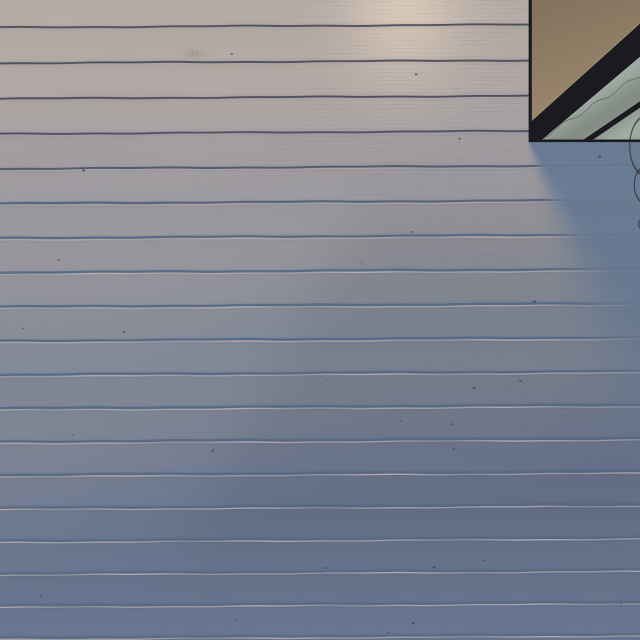
Give the GLSL for this texture, as a Shadertoy shader.

```glsl
const float FIRST_SEAM = 0.043;     // distance of the first seam from the top
const float PLANK = 0.056;          // height of the top plank
const float SHRINK = 0.000165;      // perspective narrowing per plank, squared term
const float TILT = 0.0056;          // rise of the seams toward the right
const float GROOVE = 0.0018;        // half width of the dark groove
const float LIP = 0.0011;           // half width of the pale lip
const float RIBS = 9.0;             // fine ribs per plank
const float SPECK_GRID = 13.0;
const vec2 CORNER = vec2(0.826, 0.222);   // lower left corner of the box

const vec3 WARM = vec3(0.705, 0.668, 0.648);
const vec3 GREY = vec3(0.605, 0.595, 0.618);
const vec3 COOL = vec3(0.500, 0.530, 0.585);
const vec3 BLUE = vec3(0.410, 0.455, 0.555);
const vec3 SHADE = vec3(0.395, 0.475, 0.570);
const vec3 GROOVE_TOP = vec3(0.27, 0.27, 0.34);
const vec3 GROOVE_LOW = vec3(0.32, 0.41, 0.53);
const vec3 LIP_COLOR = vec3(0.74, 0.70, 0.70);
const vec3 FRAME = vec3(0.11, 0.10, 0.13);
const vec3 TAN = vec3(0.56, 0.485, 0.395);
const vec3 PANEL = vec3(0.57, 0.61, 0.58);
const vec3 EDGE_GREEN = vec3(0.62, 0.63, 0.42);

float px;   // size of one pixel in canvas units

float fill(float d) { return clamp(0.5 - d / px, 0.0, 1.0); }
float stroke(float d, float halfWidth) { return fill(abs(d) - halfWidth); }
float hash(vec2 p) { return fract(sin(dot(p, vec2(127.1, 311.7))) * 43758.5); }

// Soft light falling from warm top to blue bottom
vec3 wallLight(vec2 p) {
    float s = p.y * (1.0 + 0.25 * p.x) + 0.012 * sin(p.x * 9.0 + p.y * 5.0);
    vec3 c = mix(WARM, GREY, smoothstep(0.05, 0.38, s));
    c = mix(c, COOL, smoothstep(0.36, 0.64, s));
    c = mix(c, BLUE, smoothstep(0.62, 0.94, s));
    float penumbra = 0.56 - (p.y - 0.33) * 0.5;
    c *= 1.0 - 0.05 * smoothstep(-0.08, 0.06, p.x - penumbra)
             * smoothstep(0.22, 0.40, p.y) * smoothstep(1.0, 0.75, p.y);
    vec2 g = (p - vec2(0.63, 0.0)) / vec2(0.09, 0.13);
    return c + vec3(0.13, 0.11, 0.07) * exp(-dot(g, g));
}

// Sparse dark specks, one candidate per cell
float specks(vec2 p) {
    vec2 cell = floor(p * SPECK_GRID);
    vec2 jitter = vec2(hash(cell), hash(cell + 7.3)) * 0.8 + 0.1;
    float radius = mix(0.0008, 0.0026, hash(cell + 3.1));
    float d = length((p - (cell + jitter) / SPECK_GRID) * vec2(1.0, 1.3));
    return fill(d - radius) * step(0.84, hash(cell + 19.7));
}

vec3 planks(vec2 p) {
    vec3 c = wallLight(p);

    // Shadow widening below the box
    float drop = max(p.y - CORNER.y, 0.0);
    float soft = 0.004 + min(0.28 * drop, 0.09);
    float shadow = smoothstep(-soft, soft, p.x - CORNER.x - 0.42 * drop)
                 * smoothstep(0.215, 0.222, p.y);
    c = mix(c, mix(SHADE, BLUE, smoothstep(0.3, 0.8, p.y)), shadow * 0.93);

    // Plank index from the quadratic seam spacing
    float wave = 0.0005 * sin(p.x * 17.0 + p.y * 40.0) + 0.0003 * sin(p.x * 53.0);
    float y = p.y + TILT * p.x + wave - FIRST_SEAM;
    float n = (PLANK - sqrt(PLANK * PLANK - 4.0 * SHRINK * y)) / (2.0 * SHRINK);
    float seam = floor(n + 0.5);
    float d = (n - seam) * (PLANK - 2.0 * SHRINK * n);
    c *= 1.0 + 0.018 * (hash(vec2(floor(n), 4.0)) - 0.5) + 0.025 * (fract(n) - 0.5);

    // Fine ribs, clearest near the glare
    float ribZone = exp(-pow((p.x - 0.62) / 0.28, 2.0)) * smoothstep(0.75, 0.0, p.y) + 0.12;
    float rib = pow(0.5 + 0.5 * cos(6.28318 * RIBS * n), 6.0);
    float broken = 0.6 + 0.4 * sin(p.x * 31.0 + floor(n * RIBS) * 2.4);
    c -= 0.035 * rib * ribZone * broken * (1.0 - shadow);

    // Groove with a worn pale lip beneath
    float low = smoothstep(0.15, 0.40, p.y);
    float bottom = smoothstep(0.6, 0.95, p.y);
    float visible = 1.0 - shadow * mix(0.88, 0.45, bottom);
    float wear = 0.75 + 0.25 * sin(p.x * 23.0 + seam * 5.1) * sin(p.x * 7.0 + seam);
    float halo = exp(-pow(d / 0.004, 2.0));
    c *= 1.0 - 0.07 * halo * visible;
    float groove = stroke(d + 0.0012 * low, mix(GROOVE * 0.85, GROOVE, low));
    c = mix(c, mix(GROOVE_TOP, GROOVE_LOW, low), groove * visible * mix(0.88, 0.65, bottom));
    float lip = stroke(d - 0.0020, LIP) * mix(0.25, 0.85, low) * wear;
    c = mix(c, LIP_COLOR, lip * visible);

    // Specks and a brown smudge
    c = mix(c, vec3(0.27, 0.27, 0.33), 0.7 * specks(p));
    vec2 m = (p - vec2(0.304, 0.084)) / vec2(0.014, 0.006);
    return mix(c, vec3(0.55, 0.46, 0.38), 0.4 * exp(-dot(m, m)) * (0.7 + 0.3 * sin(p.x * 900.0)));
}

// Framed box in the upper right corner
vec3 box(vec2 p) {
    float upper = p.y - 0.189 + (p.x - 0.830) * 0.90;
    float lower = p.y - 0.219 + (p.x - 0.846) * 0.847;
    vec3 tan_ = TAN * (0.91 + 0.9 * p.y + 0.3 * (p.x - CORNER.x));
    vec3 c = mix(FRAME, tan_, fill(upper));
    c = mix(c, EDGE_GREEN, 0.7 * stroke(upper, 0.0012));
    vec3 panel = PANEL * (1.0 + 0.10 * sin(p.x * 40.0 + p.y * 60.0));
    float crack = p.y - 0.185 + (p.x - 0.895) * 0.64 + 0.003 * sin(p.x * 130.0);
    panel = mix(panel, PANEL * 0.6, 0.6 * stroke(crack, 0.001));
    panel = mix(panel, FRAME, stroke(p.y - 0.219 + (p.x - 0.918) * 0.68, 0.005));
    c = mix(c, panel, fill(-lower));
    float rim = max(fill(p.x - CORNER.x - 0.005), fill(CORNER.y - 0.004 - p.y));
    return mix(c, FRAME, rim);
}

void mainImage(out vec4 fragColor, in vec2 fragCoord) {
    px = 1.0 / iResolution.y;
    vec2 p = fragCoord / iResolution.xy;
    p.y = 1.0 - p.y;
    vec3 c = planks(p);
    c = mix(c, box(p), fill(CORNER.x - p.x) * fill(p.y - CORNER.y));

    // Hanging wire loops, shrinking downward
    for (float i = 0.0; i < 3.0; i++) {
        vec2 size = vec2(0.025 - 0.008 * i, 0.046 - 0.018 * i);
        vec2 q = (p - vec2(1.009 - 0.001 * i, 0.228 + 0.061 * i)) / size;
        c = mix(c, FRAME * 1.6, 0.75 * stroke((length(q) - 1.0) * size.x, 0.0009));
    }
    fragColor = vec4(c, 1.0);
}
```
